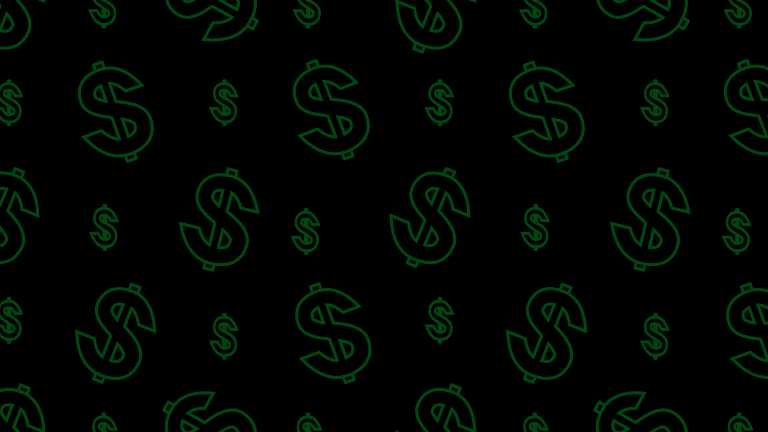
Reproduce this pattern procedurally as a Shadertoy shader.

```glsl
// Outlined dollar signs, large and small in a checkerboard, tilted on black.

const float VIEW_HEIGHT = 432.0;        // layout units per canvas height
const float PERIOD = 431.0;             // size of the repeating tile
const int GRID = 4;                     // cells per tile side
const vec3 BACKGROUND = vec3(0.0);
const vec3 LINE_COLOR = vec3(0.0, 0.275, 0.063);
const float LARGE_LINE = 1.55;          // half line widths
const float SMALL_LINE = 1.4;
const vec2 LARGE_SCALE = vec2(1.0);
const vec2 SMALL_SCALE = vec2(0.36, 0.43);
const float LARGE_BAR = 4.6;            // half bar widths, in glyph units
const float SMALL_BAR = 2.6;
const float STROKE = 7.7;               // half thickness of the S body
const float TERMINAL_CUT = 14.0;        // height of the flat S terminal
const float LOWER_SCALE = 1.1;          // lower bowl relative to the upper
const vec2 S_CENTER = vec2(0.0, 2.0);
const float REACH = 60.0;               // bounding radius of a sign
const int CURVE_STEPS = 8;

// Per cell: offset from the lattice (x right, y down) and clockwise tilt.
const vec3 PLACEMENT[16] = vec3[16](
    vec3(6, 3, 0.38), vec3(-4, 5, 0), vec3(-5, 0, -1.06), vec3(-15, 5, 0),
    vec3(9, -5, 0), vec3(7, 4, -0.34), vec3(9, -5, 0), vec3(7, 2, -0.37),
    vec3(0, 2, 0.39), vec3(-3, 12, 0), vec3(5, 4, 0.24), vec3(-17, 16, 0),
    vec3(9, -3, 0), vec3(9, 10, 0.38), vec3(9, 13, 0), vec3(9, 10, -0.35));

float segmentDistance(vec2 p, vec2 a, vec2 b) {
    vec2 ab = b - a;
    return length(p - a - ab * clamp(dot(p - a, ab) / dot(ab, ab), 0.0, 1.0));
}

// Distance to a quadratic curve, walked in short chords.
float curveDistance(vec2 p, vec2 a, vec2 control, vec2 b) {
    float nearest = 1e4;
    vec2 previous = a;
    for (int i = 1; i <= CURVE_STEPS; i++) {
        float t = float(i) / float(CURVE_STEPS);
        vec2 next = mix(mix(a, control, t), mix(control, b, t), t);
        nearest = min(nearest, segmentDistance(p, previous, next));
        previous = next;
    }
    return nearest;
}

float boxDistance(vec2 p, vec2 halfSize) {
    vec2 q = abs(p) - halfSize;
    return length(max(q, 0.0)) + min(max(q.x, q.y), 0.0);
}

// Upper half of the S, from its flat terminal to the middle of the spine.
float halfS(vec2 p) {
    vec2 top = vec2(0.0, 35.0);
    vec2 side = vec2(-21.0, 18.0);
    float hook = curveDistance(p, vec2(30.0, 4.0), vec2(19.0, 35.0), top) - STROKE;
    hook = max(hook, TERMINAL_CUT - p.y);
    float shoulder = curveDistance(p, top, vec2(-21.0, 35.0), side);
    float spine = curveDistance(p, side, vec2(-21.0, 9.0), vec2(0.0));
    return min(hook, min(shoulder, spine) - STROKE);
}

// Distance to the outline of the S joined with its bar.
float signOutline(vec2 p, float barWidth) {
    vec2 q = p - S_CENTER;
    float body = min(halfS(q), halfS(-q / LOWER_SCALE) * LOWER_SCALE);
    float bar = boxDistance(p, vec2(barWidth, 51.0));
    float outline = abs(min(body, bar));
    // The body line also closes the base of each cap.
    return abs(p.y) > 37.0 ? min(outline, abs(body)) : outline;
}

void mainImage(out vec4 fragColor, in vec2 fragCoord) {
    float pixel = VIEW_HEIGHT / iResolution.y;
    vec2 p = fragCoord * pixel;
    p.y = VIEW_HEIGHT - p.y;

    float ink = 0.0;
    for (int i = 0; i < GRID * GRID; i++) {
        ivec2 cell = ivec2(i % GRID, i / GRID);
        vec3 place = PLACEMENT[i];
        vec2 d = p - vec2(cell) * PERIOD / float(GRID) - place.xy;
        d -= PERIOD * floor(d / PERIOD + 0.5);
        if (dot(d, d) > REACH * REACH) continue;

        // Turn into upright sign coordinates, y up.
        d.y = -d.y;
        float c = cos(place.z), s = sin(place.z);
        d = vec2(c * d.x - s * d.y, s * d.x + c * d.y);

        bool large = (cell.x + cell.y) % 2 == 0;
        vec2 scale = large ? LARGE_SCALE : SMALL_SCALE;
        float outline = signOutline(d / scale, large ? LARGE_BAR : SMALL_BAR);
        outline = outline * 0.5 * (scale.x + scale.y) - (large ? LARGE_LINE : SMALL_LINE);
        ink = max(ink, 1.0 - smoothstep(-0.6 * pixel, 0.6 * pixel, outline));
    }
    fragColor = vec4(mix(BACKGROUND, LINE_COLOR, ink), 1.0);
}
```
